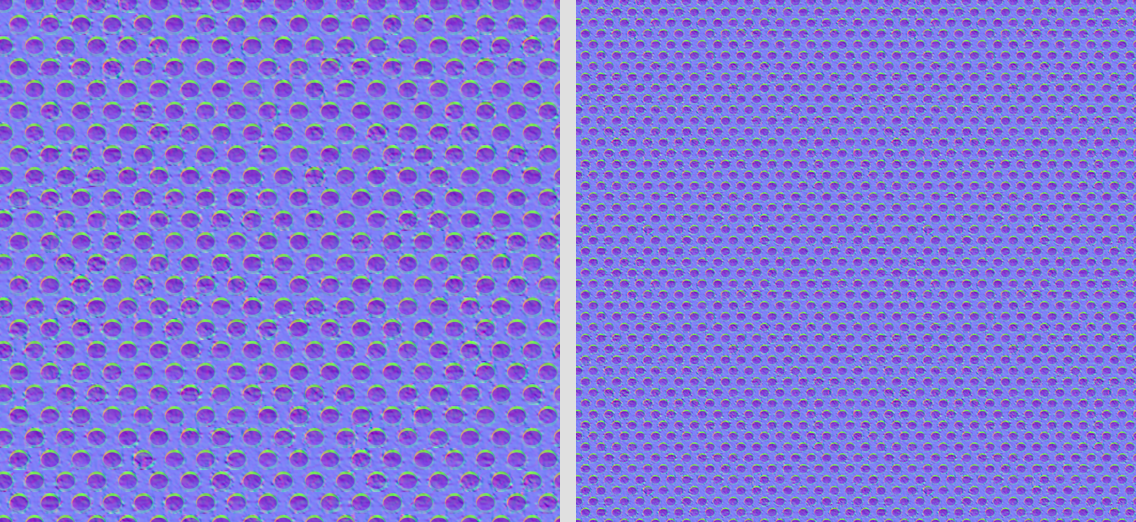
Left, the tile; right, the same tile 2 across and 2 down.
Reproduce this texture map procedurally as a Shadertoy shader.

```glsl
// Tangent-space normal map of a perforated sheet: 18 x 24 staggered round dents,
// each with a bright upper wall, a dark sloped floor and a soft lower lip.
// Wrapping value noise embosses fine wear around the dents and on their floors.

float hash(vec2 p) {
    vec3 q = fract(vec3(p.xyx) * vec3(0.1031, 0.1030, 0.0973));
    q += dot(q, q.yzx + 33.33);
    return fract((q.x + q.y) * q.z);
}

// Value noise that repeats after a whole number of cells
float noise(vec2 uv, vec2 cells) {
    vec2 p = uv * cells, i = floor(p), f = fract(p);
    f = f * f * (3.0 - 2.0 * f);
    vec2 a = mod(i, cells), b = mod(i + 1.0, cells);
    return mix(mix(hash(a), hash(vec2(b.x, a.y)), f.x),
               mix(hash(vec2(a.x, b.y)), hash(b), f.x), f.y);
}

float wearHeight(vec2 uv) {
    return 0.65 * noise(uv, vec2(126.0, 144.0)) + 0.35 * noise(uv + 0.37, vec2(230.0, 216.0));
}

vec2 wearSlope(vec2 uv) {
    vec2 e = vec2(0.0016, 0.0);
    return vec2(wearHeight(uv - e.xy) - wearHeight(uv + e.xy),
                wearHeight(uv - e.yx) - wearHeight(uv + e.yx));
}

// Wall tint by the direction it faces
vec3 wallColor(vec2 dir) {
    vec3 upper = mix(vec3(0.47, 0.91, 0.35), vec3(0.84, 0.60, 0.52), smoothstep(0.1, 0.95, -dir.x));
    upper = mix(upper, vec3(0.30, 0.68, 0.62), smoothstep(0.3, 0.95, dir.x));
    vec3 lower = mix(vec3(0.56, 0.56, 0.88), vec3(0.43, 0.65, 0.84), smoothstep(-0.8, 0.4, dir.x));
    return mix(lower, upper, smoothstep(-0.45, 0.25, dir.y));
}

void mainImage(out vec4 fragColor, in vec2 fragCoord) {
    vec2 uv = fragCoord / iResolution.xy;

    // Staggered grid; lengths are in column widths
    float y = uv.y * 24.0 + 0.12;
    float row = floor(y + 0.5);
    float x = uv.x * 18.0 - 0.11 - 0.5 * mod(row, 2.0);
    float column = floor(x + 0.5);
    vec2 q = vec2(x - column, (y - row) * 0.7);
    vec2 id = mod(vec2(column, row), vec2(18.0, 24.0));
    float variation = hash(id + 7.0);
    float soft = max(0.025, 12.0 / iResolution.x);

    float radius = length(q);
    vec2 dir = q / max(radius, 0.001);
    float edge = radius - 0.312;

    // Flat sheet with a faint lip below each dent
    vec3 color = vec3(0.50, 0.50, 0.98);
    float lip = exp(-pow((edge - 0.012) / 0.03, 2.0)) * smoothstep(0.3, -0.5, dir.y);
    color = mix(color, vec3(0.48, 0.64, 0.86), 0.75 * lip);

    // Wall, then the sloped floor
    float dent = 1.0 - smoothstep(-soft, soft, edge);
    color = mix(color, wallColor(dir), dent);
    float ellipse = (length((q + vec2(0.0, 0.012)) / vec2(0.285, 0.235)) - 1.0) * 0.25;
    float inside = 1.0 - smoothstep(-soft, soft, ellipse);
    vec3 floorColor = mix(vec3(0.52, 0.34, 0.92), vec3(0.50, 0.23, 0.81),
                          smoothstep(-0.2, 0.18, q.y));
    floorColor.r += 0.10 * smoothstep(-0.08, -0.28, q.x) - 0.08 * smoothstep(0.1, 0.28, q.x);
    floorColor += (variation - 0.5) * vec3(0.02, 0.06, 0.04);
    floorColor.g += 0.10 * (noise(uv, vec2(72.0, 192.0)) - 0.5);
    color = mix(color, floorColor, inside);

    // Embossed wear, gathered in patches and around the dent edges
    float patches = smoothstep(0.35, 0.75, noise(uv, vec2(30.0, 28.0)));
    float nearEdge = exp(-pow((edge - 0.04) / 0.07, 2.0));
    float wear = 0.10 + 0.28 * patches * nearEdge + 0.16 * nearEdge
               + inside * (0.08 + 0.25 * variation * patches);
    vec2 slope = wearSlope(uv) * wear * 1.7;
    color.rg += slope;
    color.b -= 0.5 * length(slope);

    fragColor = vec4(clamp(color, 0.0, 1.0), 1.0);
}
```
